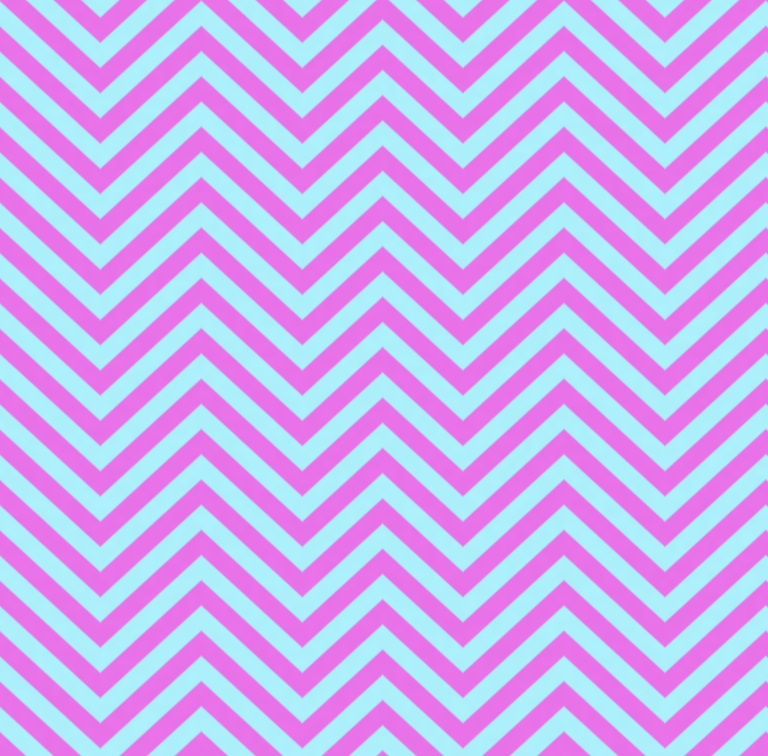
Give the GLSL for this pattern, as a WebGL 2 fragment shader.

```glsl
#version 300 es
precision highp float;
// Pink and pale cyan chevron stripes, mirrored about a narrower central peak.

uniform vec2 u_resolution;
out vec4 fragColor;

const vec3 PINK = vec3(0.912, 0.447, 0.910);
const vec3 CYAN = vec3(0.675, 0.940, 0.982);

const float ROWS = 15.0;         // stripe pairs down the canvas
const float ROW_OFFSET = 0.849;  // lower tip of a pink stripe, in rows
const float PINK_SHARE = 0.5;    // pink part of each row
const float MIRROR_X = 0.4982;   // central peak, in canvas widths
const float INNER_ARM = 0.1046;  // peak to valley beside the centre
const float OUTER_ARM = 0.1315;  // peak to valley elsewhere
const float SLOPE = 13.96;       // rows climbed per canvas width
const float EDGE_SOFTNESS = 0.04; // half width of an edge, in rows
const float GRAIN_CELLS = 96.0;
const float GRAIN_AMOUNT = 0.012;

float hash(vec2 p) {
    return fract(sin(dot(p, vec2(12.9898, 78.233))) * 43758.5453);
}

float valueNoise(vec2 p) {
    vec2 cell = floor(p);
    vec2 f = fract(p);
    f = f * f * (3.0 - 2.0 * f);
    float low = mix(hash(cell), hash(cell + vec2(1.0, 0.0)), f.x);
    float high = mix(hash(cell + vec2(0.0, 1.0)), hash(cell + 1.0), f.x);
    return mix(low, high, f.y);
}

// Zigzag height above the valleys, in canvas widths.
float zigzag(float x) {
    float d = abs(x - MIRROR_X);
    float outer = abs(mod(d - INNER_ARM + OUTER_ARM, 2.0 * OUTER_ARM) - OUTER_ARM);
    return d < INNER_ARM ? INNER_ARM - d : outer;
}

// Signed distance inside a pink stripe, in rows.
float stripe(vec2 uv) {
    float row = (1.0 - uv.y) * ROWS + SLOPE * zigzag(uv.x) - ROW_OFFSET;
    float halfWidth = 0.5 * PINK_SHARE;
    return halfWidth - abs(fract(row + halfWidth + 0.5) - 0.5);
}

void main() {
    vec2 uv = gl_FragCoord.xy / u_resolution;

    // Stripes with softened edges
    float soft = max(EDGE_SOFTNESS, ROWS / u_resolution.y);
    vec3 color = mix(CYAN, PINK, smoothstep(-soft, soft, stripe(uv)));

    // Faint mottling of the flat colours
    color += GRAIN_AMOUNT * (valueNoise(uv * GRAIN_CELLS) - 0.5);

    fragColor = vec4(color, 1.0);
}
```
